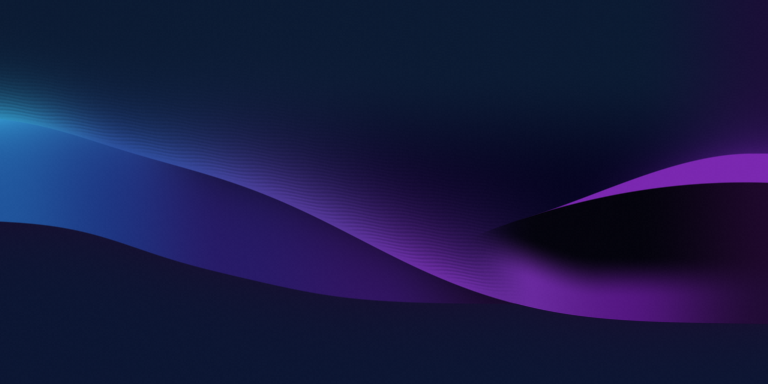
A Shadertoy shader for this background:

```glsl
// Flowing silk waves: a cyan to violet ridge, a purple ribbon and a dark fold on navy.

const vec3 NAVY     = vec3(0.045, 0.105, 0.200);
const vec3 MIDNIGHT = vec3(0.020, 0.018, 0.125);
const vec3 PLUM     = vec3(0.120, 0.040, 0.220);
const vec3 BASE     = vec3(0.045, 0.088, 0.200);
const vec3 BASE_TOP = vec3(0.080, 0.066, 0.190);
const vec3 FOLD     = vec3(0.016, 0.014, 0.050);
const vec3 RIBBON   = vec3(0.480, 0.155, 0.690);
const vec3 CYAN     = vec3(0.200, 0.600, 0.790);
const vec3 BLUE     = vec3(0.190, 0.330, 0.660);
const vec3 VIOLET   = vec3(0.350, 0.240, 0.640);
const vec3 PURPLE   = vec3(0.460, 0.190, 0.690);
const float THREAD_FREQ = 710.0;   // fine lines in the haze
const float THREAD_GAIN = 0.09;
const float GRAIN = 0.008;

float hash(vec2 p) {
    return fract(sin(dot(p, vec2(127.1, 311.7))) * 43758.5453);
}

// Smooth fall of the given half height around a centre
float fall(float x, float centre, float width, float halfHeight) {
    return -halfHeight * tanh((x - centre) / width);
}

// Heights of the four edges across the canvas, x in 0..1
float ridgeEdge(float x) {
    return 0.424 + fall(x, 0.47, 0.23, 0.236) + fall(x, 0.11, 0.107, 0.049)
         + 0.012 * smoothstep(0.7, 1.0, x);
}

float bodyEdge(float x) {
    return 0.318 + fall(x, 0.17, 0.105, 0.065) + fall(x, 0.36, 0.12, 0.045);
}

float ribbonTop(float x) {
    return 0.393 + 0.207 * smoothstep(0.57, 0.98, x) - 0.25 * max(0.65 - x, 0.0);
}

float ribbonBottom(float x) {
    return 0.525 - 1.13 * (x - 0.97) * (x - 0.97);
}

// Antialiased coverage of the area under an edge
float below(float edge, float y) {
    float px = 1.0 / iResolution.y;
    return smoothstep(-px, px, edge - y);
}

vec3 hazeColor(float x) {
    vec3 c = mix(CYAN, BLUE, smoothstep(0.0, 0.17, x));
    c = mix(c, VIOLET, smoothstep(0.15, 0.42, x));
    return mix(c, PURPLE, smoothstep(0.38, 0.58, x));
}

vec3 skyColor(vec2 p) {
    float depth = smoothstep(0.82, 0.50, p.y) * smoothstep(0.05, 0.55, p.x);
    vec3 c = mix(NAVY, MIDNIGHT, depth);
    c = mix(c, PLUM, 0.75 * smoothstep(0.82, 1.02, p.x) * smoothstep(0.5, 0.75, p.y));

    // Glow resting on the ribbon
    float lift = max(p.y - ribbonTop(p.x), 0.0);
    c += vec3(0.20, 0.05, 0.27) * exp(-lift / 0.06) * smoothstep(0.72, 1.02, p.x);

    // Threaded haze rising from the ridge
    float rise = max(p.y - ridgeEdge(p.x), 0.0);
    float reach = mix(0.065, 0.125, smoothstep(0.0, 0.5, p.x));
    float haze = 0.92 * exp(-pow(rise / reach, 1.15));
    haze *= 1.0 - smoothstep(0.60, 0.80, p.x);
    float wave = 0.0022 * sin(p.x * 95.0 + p.y * 40.0);
    float thread = sin(THREAD_FREQ * (p.y + 0.22 * p.x + wave));
    float threadMask = smoothstep(0.0, 0.03, rise) * smoothstep(100.0, 300.0, iResolution.y);
    return mix(c, hazeColor(p.x), haze * (1.0 + THREAD_GAIN * thread * threadMask));
}

// Dark hollow under the ribbon, lit from below by purple
vec3 foldColor(vec2 p) {
    vec3 c = mix(FOLD, vec3(0.125, 0.035, 0.180), smoothstep(0.82, 1.03, p.x));
    vec3 light = mix(PURPLE * 0.94, vec3(0.33, 0.09, 0.51), smoothstep(0.64, 0.83, p.x));
    light = mix(light, vec3(0.13, 0.045, 0.21), smoothstep(0.80, 1.0, p.x));
    float top = mix(0.415, 0.335, smoothstep(0.62, 0.78, p.x));
    return mix(c, light, smoothstep(top, top - 0.115, p.y));
}

// Silk sheet between the ridge and the lower edge
vec3 bodyColor(vec2 p) {
    float depth = ridgeEdge(p.x) - p.y;
    vec3 c = mix(vec3(0.125, 0.33, 0.61), vec3(0.115, 0.21, 0.51), smoothstep(0.0, 0.16, p.x));
    c = mix(c, vec3(0.155, 0.105, 0.41), smoothstep(0.12, 0.30, p.x));
    c = mix(c, vec3(0.20, 0.085, 0.40), smoothstep(0.30, 0.50, p.x));
    c = mix(c, vec3(0.14, 0.06, 0.25), smoothstep(0.50, 0.65, p.x));
    c *= 1.0 - 0.33 * exp(-max(depth, 0.0) / 0.07) * smoothstep(0.16, 0.30, p.x);
    return c + vec3(0.07, 0.24, 0.18) * exp(-abs(depth) / 0.06 - p.x / 0.10);
}

void mainImage(out vec4 fragColor, in vec2 fragCoord) {
    vec2 p = fragCoord / iResolution.xy;
    float ridge = ridgeEdge(p.x);
    float body = bodyEdge(p.x);
    float top = ribbonTop(p.x);
    float bottom = min(top, ribbonBottom(p.x));

    // Layers from back to front
    vec3 color = skyColor(p);
    color = mix(color, RIBBON, below(top, p.y) * smoothstep(0.67, 0.75, p.x));
    color = mix(color, foldColor(p), below(bottom, p.y) * smoothstep(0.60, 0.70, p.x));
    color = mix(color, bodyColor(p), below(ridge, p.y));

    float floorEdge = min(ridge, body);
    vec3 ground = mix(BASE, BASE_TOP, exp(-max(floorEdge - p.y, 0.0) / 0.09));
    color = mix(color, ground, below(floorEdge, p.y));

    color += GRAIN * (hash(floor(p * vec2(512.0, 256.0))) - 0.5);
    fragColor = vec4(color, 1.0);
}
```
